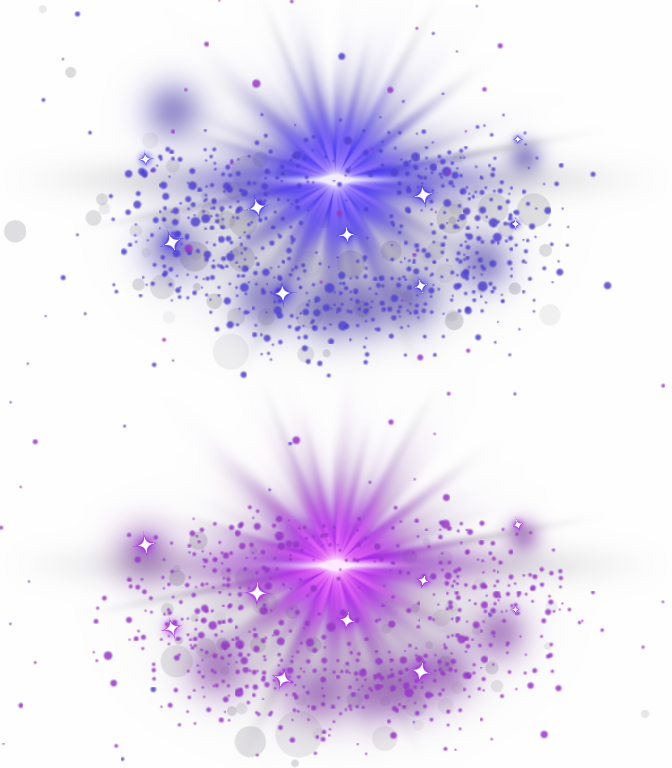
Give the GLSL for this background, as a Shadertoy shader.

```glsl
// Two radiant starbursts, blue above magenta, with smoke, bokeh and sparkles on white.

const vec2 BLUE_CENTER = vec2(0.0, 0.766);     // x from the middle, y from the bottom
const vec2 MAGENTA_CENTER = vec2(0.0, 0.264);
const vec3 PAPER = vec3(0.995);
const vec3 ASH = vec3(0.47, 0.45, 0.50);
const vec3 BLUE = vec3(0.25, 0.18, 0.95);
const vec3 BLUE_CORE = vec3(0.72, 0.58, 1.0);
const vec3 MAGENTA = vec3(0.64, 0.12, 0.90);
const vec3 MAGENTA_CORE = vec3(1.0, 0.52, 1.0);
const vec2 CLOUD_SIZE = vec2(0.20, 0.13);
const vec2 BLOB_RING = vec2(0.25, 0.168);
const vec2 STAR_RING = vec2(0.252, 0.154);
const float FLARE_REACH = 0.44;
const float FLARE_HEIGHT = 0.024;

// Rays: direction in degrees, length, half width
const int RAY_COUNT = 15;
const vec3 RAYS[RAY_COUNT] = vec3[](
    vec3(112, 0.27, 0.007), vec3(102, 0.22, 0.006), vec3(90, 0.18, 0.006),
    vec3(77, 0.20, 0.006), vec3(60.5, 0.28, 0.008), vec3(38, 0.25, 0.008),
    vec3(139, 0.24, 0.013), vec3(10.5, 0.36, 0.006), vec3(191, 0.35, 0.006),
    vec3(162, 0.22, 0.006), vec3(244, 0.30, 0.009), vec3(294, 0.28, 0.009),
    vec3(217, 0.22, 0.010), vec3(320, 0.20, 0.012), vec3(268, 0.20, 0.010));

vec3 hash3(vec2 p) {
    vec3 k = vec3(dot(p, vec2(127.1, 311.7)), dot(p, vec2(269.5, 183.3)), dot(p, vec2(419.2, 371.9)));
    return fract(sin(k) * 43758.55);
}

float bell(float x) { return exp(-x * x); }

vec2 polar(float degrees_) {
    float a = radians(degrees_);
    return vec2(cos(a), sin(a));
}

float fill(float d, float soft) {
    float w = soft + 1.0 / iResolution.y;
    return 1.0 - smoothstep(-w, w, d);
}

// Chance of a particle: a wide bowl, open above the core
float bowl(vec2 q) {
    float n = length((q - vec2(0.01, -0.055)) / vec2(0.29, 0.175));
    return bell((n - 0.6) / 0.33) * smoothstep(0.09, -0.06, q.y - 0.2 * abs(q.x));
}

// One disc per grid cell; returns coverage and a random shade
vec2 scatter(vec2 q, float size, vec2 radii, float chance, float soft, float seed) {
    vec2 id = floor(q / size);
    vec3 h = hash3(id + seed);
    vec3 g = hash3(id + seed + 37.0);
    float radius = size * mix(radii.x, radii.y, h.z * h.z);
    vec2 offset = (h.xy - 0.5) * (size - 2.0 * radius);
    float d = length(q - (id + 0.5) * size - offset) - radius;
    float keep = step(g.x, chance * bowl((id + 0.5) * size));
    return vec2(keep * fill(d, soft), g.y);
}

vec3 burst(vec3 col, vec2 q, vec3 accent, vec3 core, vec2 arc, float seed) {
    float r = length(q);
    vec3 haze = mix(accent, ASH, 0.55);
    vec3 tint = mix(accent, ASH, smoothstep(0.05, 0.24, r));

    // Smoke below the core
    vec2 cloud = (q + vec2(0.0, 0.065)) / CLOUD_SIZE;
    col = mix(col, ASH, 0.27 * exp(-pow(dot(cloud, cloud), 1.6)));

    // Pale bokeh discs
    for (int i = 0; i < 3; i++) {
        float layer = float(i);
        vec2 disc = scatter(q + 0.017 * layer, 0.085 - 0.022 * layer, vec2(0.12, 0.36), 0.6, 0.0, seed + layer * 11.0);
        col = mix(col, ASH, disc.x * mix(0.06, 0.28, disc.y));
    }

    // Blurred blobs, crowded along the bottom of an arc
    for (int i = 0; i < 8; i++) {
        float u = float(i) / 3.5 - 1.0;
        float s = u * (0.35 + 0.65 * u * u) + 0.13 * (1.0 - u * u);
        vec2 at = BLOB_RING * polar(arc.x + arc.y * s);
        float size = mix(0.038, 0.022, smoothstep(0.6, 1.0, u));
        col = mix(col, haze, 0.62 * bell(length(q - at) / size));
    }

    // Rays and horizontal flare
    for (int i = 0; i < RAY_COUNT; i++) {
        vec2 dir = polar(RAYS[i].x);
        float along = dot(q, dir) / RAYS[i].y;
        float across = dot(q, vec2(-dir.y, dir.x)) / RAYS[i].z;
        float fade = step(0.0, along) * pow(max(1.0 - along, 0.0), 1.5);
        col = mix(col, tint, 0.8 * fade * bell(across));
    }
    float reach = max(1.0 - abs(q.x) / FLARE_REACH, 0.0);
    vec3 flareTint = mix(accent, ASH, smoothstep(0.06, 0.30, abs(q.x)));
    col = mix(col, flareTint, 0.85 * pow(reach, 1.6) * bell(q.y / FLARE_HEIGHT));

    // Spiked core of layered sines
    float a = atan(q.y, q.x);
    float spikes = 0.5 + 0.22 * sin(a * 13.0 + seed) + 0.18 * sin(a * 22.0) + 0.1 * sin(a * 37.0 + 2.0);
    col = mix(col, mix(accent, haze, smoothstep(0.04, 0.13, r)), 0.95 * bell(r / (0.075 + 0.05 * spikes)));
    col = mix(col, core, 0.8 * bell(r / (0.02 + 0.055 * spikes)));
    float glint = bell(length(q / vec2(0.07, 0.005))) + bell(r / 0.014);
    col = mix(col, vec3(1.0), 0.85 * min(glint, 1.0));

    // Coloured particles
    vec3 dotTint = mix(accent, ASH, 0.3);
    for (int i = 0; i < 3; i++) {
        float layer = float(i);
        vec2 speck = scatter(q, 0.011 + 0.0055 * layer, vec2(0.09, 0.29), 0.5, 0.001, seed + 50.0 + layer * 9.0);
        col = mix(col, dotTint, 0.85 * speck.x);
    }

    // Four-pointed sparkles: six on the outer arc, then three inside
    for (int i = 0; i < 9; i++) {
        float k = float(i);
        bool inner = i > 5;
        vec2 at = STAR_RING * (inner ? 0.47 * polar(210.0 + 67.0 * (k - 6.0)) : polar(170.0 + 42.0 * k));
        vec3 h = hash3(vec2(k, seed));
        float size = mix(0.009, 0.016, h.x) * (at.x > 0.15 ? 0.6 : 1.0);
        vec2 dir = polar(40.0 * (h.y - 0.5));
        vec2 v = mat2(dir.x, -dir.y, dir.y, dir.x) * (q - at) / size;
        float star = sqrt(abs(v.x)) + sqrt(abs(v.y));
        col = mix(col, accent, 0.65 * bell(length(v) / 0.85));
        col = mix(col, accent, 0.7 * (1.0 - smoothstep(1.0, 1.3, star)));
        col = mix(col, vec3(1.0), 1.0 - smoothstep(0.85, 1.1, star));
    }
    return col;
}

void mainImage(out vec4 fragColor, in vec2 fragCoord) {
    vec2 p = (fragCoord - vec2(0.5 * iResolution.x, 0.0)) / iResolution.y;
    vec3 col = burst(PAPER, p - BLUE_CENTER, BLUE, BLUE_CORE, vec2(259.0, 111.0), 3.0);
    col = burst(col, p - MAGENTA_CENTER, MAGENTA, MAGENTA_CORE, vec2(274.0, 99.0), 8.0);
    fragColor = vec4(col, 1.0);
}
```
